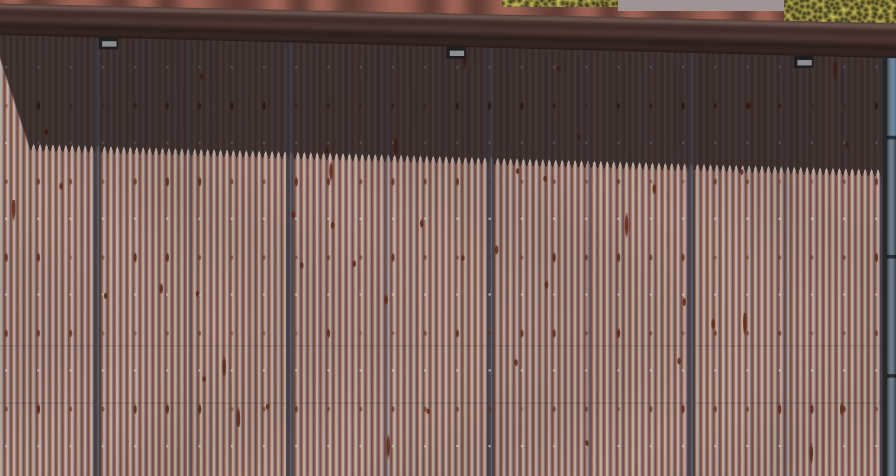
A Shadertoy shader for this texture:

```glsl
// Corrugated, rust-flecked metal wall, half in the shade of a sloping gutter.
// Lengths are in canvas widths, with y measured down from the top edge.

const float RIDGES = 139.0;           // corrugations across the wall
const float SCREW_RIDGES = 5.0;       // corrugations between screw columns
const vec2 SCREW_ORIGIN = vec2(0.5465, 0.2018);
const float SCREW_ROW = 0.0423;
const float SEAM_START = 0.1085;
const float SEAM_PITCH = 0.2195;
const float SPOT_CHANCE = 0.13;
const float TAU = 6.2831853;

const vec3 CREST = vec3(0.72, 0.65, 0.61);
const vec3 SLOPE = vec3(0.54, 0.48, 0.50);
const vec3 GROOVE = vec3(0.45, 0.30, 0.28);
const vec3 WARM_EDGE = vec3(0.61, 0.40, 0.31);
const vec3 SHADE = vec3(0.235, 0.188, 0.182);
const vec3 SEAM = vec3(0.25, 0.24, 0.27);
const vec3 RUST = vec3(0.36, 0.15, 0.09);
const vec3 GUTTER = vec3(0.27, 0.19, 0.17);
const vec3 PIPE = vec3(0.34, 0.39, 0.44);
const vec3 LEAF = vec3(0.52, 0.49, 0.23);
const vec3 ROOF = vec3(0.56, 0.35, 0.30);

float hash(vec2 p) {
    return fract(sin(dot(p, vec2(127.1, 311.7))) * 43758.5);
}

// Coverage of the positive side of a signed distance
float fill(float d, float px) { return clamp(0.5 + d / px, 0.0, 1.0); }

float box(vec2 p, vec2 halfSize, float px) {
    vec2 d = halfSize - abs(p);
    return fill(d.x, px) * fill(d.y, px);
}

float ellipse(vec2 p, vec2 radius, float px) {
    return fill((1.0 - length(p / radius)) * min(radius.x, radius.y), px);
}

// Running integral of a band [a, b] repeated every unit
float bandSum(float x, float a, float b) {
    return floor(x) * (b - a) + clamp(fract(x), a, b) - a;
}

// Share of the band inside a filter of width w
float band(float x, float a, float b, float w) {
    return (bandSum(x + 0.5 * w, a, b) - bandSum(x - 0.5 * w, a, b)) / w;
}

// Cellular noise: distance to the nearest scattered point
float cellular(vec2 p) {
    float nearest = 1.0;
    for (int i = 0; i < 9; i++) {
        vec2 c = floor(p) + vec2(i % 3 - 1, i / 3 - 1);
        vec2 site = c + vec2(hash(c), hash(c + 37.0));
        nearest = min(nearest, length(p - site));
    }
    return nearest;
}

vec3 corrugation(float x, float px) {
    float r = x * RIDGES, w = max(px * RIDGES, 0.12);
    vec3 col = CREST * band(r, 0.0, 0.36, w) + SLOPE * band(r, 0.36, 0.55, w)
             + GROOVE * band(r, 0.55, 0.81, w) + WARM_EDGE * band(r, 0.81, 1.0, w);
    return col * (0.97 + 0.06 * hash(vec2(floor(r), 3.0)));
}

// One where the wall lies in shade; the edge follows the ridges
float shadeMask(vec2 p, float px) {
    float scallop = 0.004 * cos(TAU * (p.x * RIDGES - 0.72));
    float below = fill(0.164 + 0.030 * p.x + scallop - p.y, 2.0 * px);
    return below * fill(p.x - 0.33 * (p.y - 0.065), 2.0 * px);
}

vec3 addSeams(vec3 col, vec2 p, float shade, float px) {
    for (int i = 0; i < 9; i++) {
        float k = 0.5 * float(i);
        float major = 1.0 - float(i % 2);
        float x = SEAM_START + SEAM_PITCH * k - 0.0045 * sin(k * TAU / 4.0) - 0.003 * (1.0 - major);
        float d = abs(p.x - x);
        float strength = mix(0.45, 0.9, major) * (1.0 - 0.3 * shade);
        col = mix(col, SEAM * (1.0 - 0.12 * shade), strength * fill(mix(0.0018, 0.0042, major) - d, px));
        col += 0.10 * major * fill(0.0007 - abs(p.x - x - 0.001), px) * (1.0 - 0.6 * shade);
    }
    return col;
}

// Screws on a regular grid, with stray rust spots and streaks
vec3 addWear(vec3 col, vec2 p, float shade, float px) {
    vec2 pitch = vec2(SCREW_RIDGES / RIDGES, SCREW_ROW);
    vec2 g = (p - SCREW_ORIGIN) / pitch + 0.5, id = floor(g);
    vec2 q = (fract(g) - 0.5) * pitch;
    float h = hash(id), rusty = 1.0 - mod(id.y, 2.0);
    float light = 1.0 - 0.55 * shade;
    float stain = ellipse(q - vec2(0.0, 0.001), vec2(0.0018, 0.0022 + 0.003 * h * h), px);
    col = mix(col, RUST * light, stain * rusty * (0.3 + 0.6 * h));
    col = mix(col, vec3(0.80, 0.78, 0.77) * light, 0.7 * (1.0 - rusty) * ellipse(q, vec2(0.0014), px));
    vec2 stray = (vec2(hash(id + 11.0), hash(id + 23.0)) - 0.5) * pitch * 0.6;
    float len = mix(0.003, 0.013, pow(hash(id + 5.0), 3.0));
    float spot = step(1.0 - SPOT_CHANCE, hash(id + 71.0)) * ellipse(q - stray, vec2(0.0020, len), px);
    return mix(col, RUST * (1.0 - 0.35 * shade), 0.85 * spot);
}

vec3 backdrop(vec2 p) {
    vec3 roof = ROOF * (0.9 + 0.2 * sin(p.x * 90.0 + sin(p.x * 37.0)));
    roof = mix(roof, vec3(0.62, 0.58, 0.58), step(0.69, p.x) * step(p.y, 0.012));
    float leafy = step(0.875, p.x) + step(0.56, p.x) * step(p.x, 0.69) * step(p.y, 0.008);
    return mix(roof, LEAF * (0.4 + 1.2 * cellular(p * 170.0)), leafy);
}

void mainImage(out vec4 fragColor, in vec2 fragCoord) {
    float px = 1.0 / iResolution.x;
    vec2 p = vec2(fragCoord.x, iResolution.y - fragCoord.y) * px;

    // Wall, its broad tone, sheet laps and cast shade
    vec3 metal = corrugation(p.x, px);
    metal *= 1.0 + 0.02 * sin(p.x * 19.0 + 2.0 * sin(p.y * 13.0));
    metal *= 1.0 - 0.10 * fill(0.001 - abs(abs(p.y - 0.418) - 0.032), px);
    float shade = shadeMask(p, px);
    vec3 col = mix(metal, SHADE + 0.12 * (metal - 0.5 * (CREST + GROOVE)), shade);
    col = addSeams(col, p, shade, px);
    col = addWear(col, p, shade, px);

    // Downpipe with its clamps
    float across = (p.x - 0.990) / 0.010;
    vec3 pipe = PIPE * (0.65 + 0.6 * sin(3.14 * clamp(across, 0.0, 1.0)));
    pipe = mix(pipe, vec3(0.42, 0.58, 0.70), 0.6 * fill(0.155 - p.y, px) * step(0.5, across));
    pipe *= 1.0 - 0.6 * fill(0.002 - abs(mod(p.y - 0.087, 0.133) - 0.0665), px);
    col = mix(col, vec3(0.15, 0.15, 0.17), fill(p.x - 0.985, px));
    col = mix(col, pipe, fill(p.x - 0.990, px));

    // Gutter brackets
    for (int i = 0; i < 3; i++) {
        vec2 q = p - vec2(0.121 + 0.388 * float(i), 0.048 + 0.0105 * float(i));
        col = mix(col, vec3(0.12), box(q, vec2(0.011, 0.007), px));
        col = mix(col, vec3(0.55, 0.56, 0.58), box(q - vec2(0.001, 0.001), vec2(0.008, 0.003), px));
    }

    // Gutter with lengthwise folds, and what shows above it
    float top = 0.004 + 0.022 * p.x, bottom = 0.039 + 0.026 * p.x;
    float t = (p.y - top) / (bottom - top);
    vec3 gutter = GUTTER * (1.05 - 0.45 * smoothstep(0.3, 1.0, t) + 0.12 * sin(t * 16.0));
    gutter += 0.10 * smoothstep(0.14, 0.0, abs(t - 0.08));
    col = mix(col, gutter, fill(bottom - p.y, px));
    col = mix(col, backdrop(p), fill(top - p.y, px));
    fragColor = vec4(col, 1.0);
}
```
